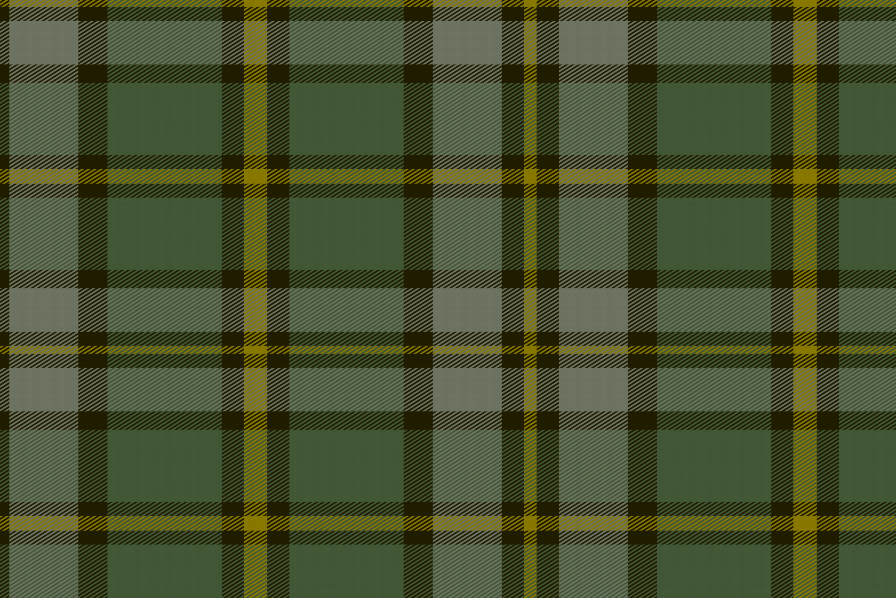
Write a Shadertoy shader that draws this pattern.

```glsl
// Woven tartan: green, grey and dark bands with yellow lines, in a fine diagonal twill.

#define SETT_SIZE   vec2(0.6133, 0.5801)  // one repeat, as a share of the canvas
#define SETT_CENTER vec2(0.2852, 0.7051)  // crossing of the wide yellow lines
#define TWILL_COUNT 88.0                  // diagonal ribs per repeat
#define WARP_SHARE  0.53                  // how much of the cloth shows upright threads
#define THREAD_WEAR 0.018                 // uneven tone between threads
#define GREEN  vec3(0.255, 0.340, 0.210)
#define GREY   vec3(0.425, 0.450, 0.380)
#define DARK   vec3(0.125, 0.110, 0.000)
#define YELLOW vec3(0.530, 0.470, 0.000)

// Lays a new colour over everything past an edge.
vec3 bandFrom(vec3 base, vec3 color, float edge, float dist, float blur) {
    return mix(base, color, smoothstep(edge - blur, edge + blur, dist));
}

// Thread colour along one axis; the sett mirrors about both yellow lines.
vec3 settColor(float position, float blur) {
    float dist = 2.0 * abs(fract(position + 0.5) - 0.5);
    vec3 color = YELLOW;
    color = bandFrom(color, DARK,   0.0425, dist, blur);
    color = bandFrom(color, GREEN,  0.1230, dist, blur);
    color = bandFrom(color, DARK,   0.5390, dist, blur);
    color = bandFrom(color, GREY,   0.6450, dist, blur);
    color = bandFrom(color, DARK,   0.8960, dist, blur);
    return bandFrom(color, YELLOW,  0.9770, dist, blur);
}

// Share of upright thread on top, fading to its mean when ribs are too fine.
float twillMask(vec2 cloth, vec2 pixel) {
    float ribs = TWILL_COUNT * (cloth.x - cloth.y);
    float rate = TWILL_COUNT * length(pixel);
    float wave = 2.0 * abs(fract(ribs) - 0.5);
    float edge = 1.0 - WARP_SHARE;
    float mask = smoothstep(edge - rate, edge + rate, wave);
    return mix(mask, WARP_SHARE, smoothstep(0.7, 1.4, rate));
}

// Layered sines give neighbouring threads slightly different tones.
float threadTone(float position) {
    float wave = sin(position * 211.0) + 0.6 * sin(position * 337.0 + 1.7);
    return 1.0 + THREAD_WEAR * wave / 1.6;
}

void mainImage(out vec4 fragColor, in vec2 fragCoord) {
    vec2 cloth = (fragCoord / iResolution.xy - SETT_CENTER) / SETT_SIZE;
    vec2 pixel = 1.0 / (iResolution.xy * SETT_SIZE);

    // Upright and level threads
    vec3 warp = settColor(cloth.x, pixel.x) * threadTone(cloth.x);
    vec3 weft = settColor(cloth.y, pixel.y) * threadTone(cloth.y + 0.37);

    // Interlace them
    fragColor = vec4(mix(weft, warp, twillMask(cloth, pixel)), 1.0);
}
```
